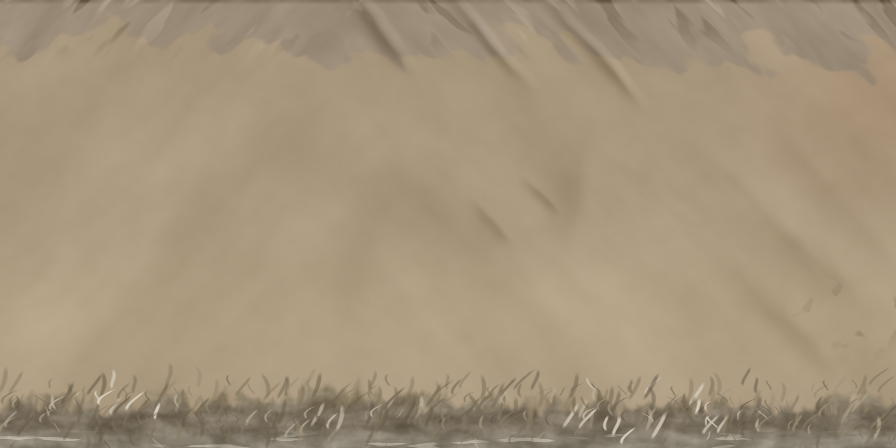
Give the GLSL for this texture, as a Shadertoy shader.

```glsl
// Weathered tan sand sheet with diagonal creases, a grey upper rim and a grassy lower edge.

float hash(vec2 p) {
    return fract(sin(dot(p, vec2(127.1, 311.7))) * 43758.5);
}

// Layered, folded sines, roughly -1 to 1
float waves(vec2 p) {
    float sum = 0.0, amp = 0.5;
    for (int i = 0; i < 5; i++) {
        p = mat2(0.8, 0.6, -0.6, 0.8) * p * 1.6 + 1.7;
        sum += amp * sin(p.x + 1.6 * sin(p.y * 0.8 + 0.9 * sin(p.x * 0.6)));
        amp *= 0.65;
    }
    return sum;
}

// Waves stretched along the folds: rising at left, falling at right
float streaks(vec2 p, vec2 scale) {
    vec2 rising = vec2(p.x * 0.65 + p.y * 0.75, p.y * 0.65 - p.x * 0.75);
    vec2 falling = vec2(p.x - p.y, p.x + p.y) * 0.7;
    return mix(waves(rising * scale), waves(falling * scale + 4.0), smoothstep(0.5, 1.0, p.x));
}

// Distance to the nearest scattered cell point
float cells(vec2 p) {
    vec2 id = floor(p);
    float nearest = 2.0;
    for (int j = -1; j <= 1; j++)
        for (int i = -1; i <= 1; i++) {
            vec2 c = id + vec2(i, j);
            nearest = min(nearest, length(p - c - vec2(hash(c), hash(c + 19.3))));
        }
    return nearest;
}

// Tapered fold from a to b: crisp on one side, fading on the other
float crease(vec2 p, vec2 a, vec2 b, float width) {
    vec2 ab = b - a;
    float t = dot(p - a, ab) / dot(ab, ab);
    float d = dot(p - a, vec2(-ab.y, ab.x)) / length(ab) / width;
    float falloff = d > 0.0 ? 3.0 : 0.6;
    return exp(-d * d * falloff) * smoothstep(-0.2, 0.5, t) * (1.0 - smoothstep(0.65, 1.15, t));
}

// One layer of curved blades: x = coverage, y = brightness
vec2 blades(vec2 p, float layer, float px) {
    float pitch = 0.02 + 0.003 * layer;
    vec2 result = vec2(0.0);
    for (int i = -2; i <= 2; i++) {
        vec2 id = vec2(floor(p.x / pitch) + float(i), layer * 7.3);
        float size = hash(id + 3.1);
        float root = (id.x + hash(id)) * pitch;
        float t = (p.y - 0.02 - 0.1 * hash(id + 5.7)) / (0.025 + 0.045 * size * size);
        float lean = (hash(id + 8.2) - 0.35) * 0.06;
        float bend = root + lean * t * t + 0.006 * sin(t * 4.0 + size * 6.0);
        float halfWidth = 0.008 * size * sqrt(clamp(t * (1.0 - t), 0.0, 1.0)) + 0.001;
        float cover = 1.0 - smoothstep(halfWidth - px, halfWidth + px, abs(p.x - bend));
        cover *= smoothstep(0.0, 0.2, t) * (1.0 - smoothstep(0.75, 1.0, t));
        if (cover > result.x) result = vec2(cover, hash(id + 11.4));
    }
    return result;
}

void mainImage(out vec4 fragColor, in vec2 fragCoord) {
    vec2 p = fragCoord / iResolution.y;
    p.x = fragCoord.x / iResolution.x * 2.0;
    float px = 1.0 / iResolution.y;
    float grain = streaks(p, vec2(2.5, 7.0));
    float brush = streaks(p, vec2(6.0, 20.0));
    float fine = waves(p * 32.0);

    // Sand body, palest low down
    float glow = exp(-pow((p.y - 0.25) / 0.28, 2.0));
    vec3 col = mix(vec3(0.65, 0.58, 0.48), vec3(0.695, 0.625, 0.52), glow);
    col += 0.02 * grain + 0.013 * waves(p * 4.0 + 2.0) + 0.008 * brush + 0.005 * fine;
    col += vec3(0.02, 0.005, 0.0) * smoothstep(1.5, 2.0, p.x) * smoothstep(0.4, 0.8, p.y);

    // Broad broken shadows, then short sharp folds
    vec2 q = p + 0.014 * vec2(waves(p * 5.0), waves(p * 5.0 + 5.0));
    float shade = crease(q, vec2(1.54, 0.68), vec2(1.95, 0.29), 0.035);
    shade += crease(q, vec2(1.62, 0.41), vec2(1.85, 0.17), 0.03);
    shade += 0.6 * crease(q, vec2(1.72, 0.72), vec2(2.0, 0.4), 0.03);
    shade += 0.8 * crease(q, vec2(0.84, 0.63), vec2(1.16, 0.45), 0.045);
    shade += 0.7 * crease(q, vec2(1.31, 0.76), vec2(1.26, 0.43), 0.04);
    shade += 0.5 * crease(q, vec2(0.88, 0.6), vec2(0.75, 0.3), 0.05);
    shade -= 0.5 * crease(q, vec2(1.42, 0.6), vec2(1.68, 0.4), 0.04);
    col -= 0.05 * shade * (0.8 + 0.5 * brush);
    col -= 0.07 * crease(q, vec2(1.05, 0.56), vec2(1.14, 0.465), 0.012);
    col -= 0.08 * crease(q, vec2(1.17, 0.6), vec2(1.25, 0.52), 0.012);

    // Ragged grey rim with slanting wrinkles
    float rimY = 0.895 - 0.06 * exp(-pow((p.x - 1.28) * 4.5, 2.0)) + 0.02 * sin(p.x * 7.0 - 1.0);
    rimY += 0.07 * (cells(p * vec2(9.0, 13.0)) - 0.5) + 0.04 * grain + 0.04 * brush;
    float rim = smoothstep(-0.008, 0.014, p.y - rimY);
    float wrinkle = streaks(p, vec2(7.0, 30.0));
    col = mix(col, vec3(0.6, 0.545, 0.475) + 0.03 * wrinkle + 0.025 * brush, rim * 0.85);
    float upper = smoothstep(0.84, 0.98, p.y);
    col -= 0.10 * upper * smoothstep(0.45, 0.85, wrinkle);
    col += 0.07 * upper * smoothstep(0.5, 0.9, -wrinkle);
    for (int i = 0; i < 3; i++) {
        vec2 top = vec2(0.77 + 0.22 * float(i), 1.02);
        vec2 end = top + vec2(0.15, -0.18) * (1.0 + 0.2 * float(i));
        col -= 0.11 * crease(q, top, end, 0.013);
        col += 0.04 * crease(q, top + 0.015, end + 0.015, 0.01);
    }
    col -= 0.14 * smoothstep(0.988, 1.0, p.y) * (0.6 + 0.6 * wrinkle);

    // A few dark flecks near the right edge
    float fleckZone = exp(-pow(length((p - vec2(1.92, 0.3)) * vec2(9.0, 16.0)), 2.0));
    col -= 0.12 * fleckZone * smoothstep(0.45, 0.75, waves(p * 22.0 + 1.0));

    // Muddy lower band
    float bankY = 0.11 + 0.016 * sin(p.x * 4.0 - 1.2) + 0.02 * waves(p * vec2(16.0, 9.0));
    bankY += 0.05 * (cells(p * vec2(30.0, 18.0)) - 0.5);
    float bank = 1.0 - smoothstep(-0.02, 0.015, p.y - bankY);
    vec3 mud = mix(vec3(0.52, 0.49, 0.43), vec3(0.47, 0.43, 0.365), smoothstep(0.015, 0.05, p.y));
    mud = mix(mud, vec3(0.54, 0.49, 0.4), smoothstep(0.07, 0.12, p.y));
    mud += 0.06 * waves(p * vec2(14.0, 50.0)) + 0.05 * fine;
    col = mix(col, mud, bank);

    // Pale wet streaks along the bottom
    float wet = smoothstep(0.5, 0.8, waves(p * vec2(9.0, 70.0) + 3.0));
    col += 0.16 * wet * (1.0 - smoothstep(0.02, 0.045, p.y));

    // Grass, brightest in a few clumps
    float clump = exp(-pow((p.x - 0.27) * 8.0, 2.0)) + exp(-pow((p.x - 1.45) * 5.0, 2.0));
    clump += 0.6 * exp(-pow((p.x - 0.8) * 8.0, 2.0)) + 0.35;
    for (int i = 0; i < 6; i++) {
        vec2 blade = blades(p + vec2(0.0, 0.012 * float(i) - 0.02), float(i), px);
        float lit = smoothstep(0.65, 1.0, blade.y) * min(clump, 1.0);
        vec3 tint = mix(vec3(0.37, 0.33, 0.26), vec3(0.64, 0.58, 0.47), blade.y);
        col = mix(col, mix(tint, vec3(0.85, 0.82, 0.76), lit), blade.x * (0.55 + 0.4 * lit));
    }

    fragColor = vec4(clamp(col, 0.0, 1.0), 1.0);
}
```
